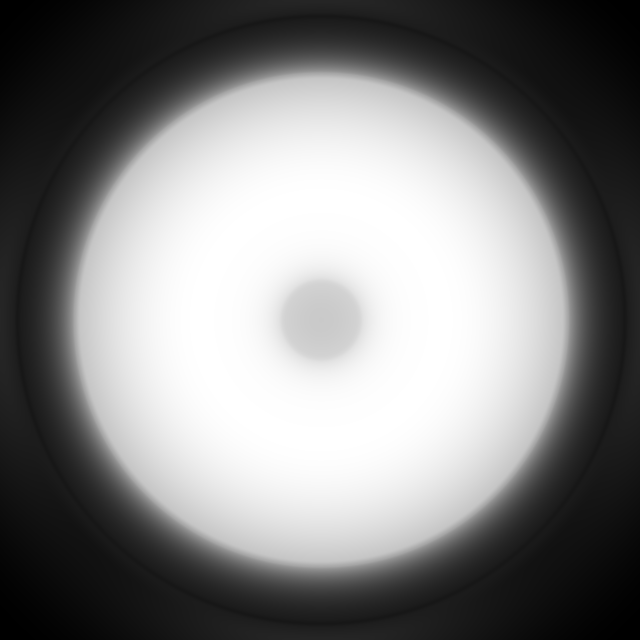
This background is drawn by a WebGL 1 fragment shader. Its source:

```glsl
precision highp float;
// Draws a softly shaded white disc with a grey core, a fading halo and a dark surround.

uniform vec2 u_resolution;

const vec2 CENTRE = vec2(0.502, 0.5);
const float CORE_RADIUS = 0.061;
const float DISC_RADIUS = 0.383;
const float RING_RADIUS = 0.475;

// Exponential fade that starts at a given radius
float fadeFrom(float r, float start, float width) {
  return exp(-max(r - start, 0.0) / width);
}

// Soft step across a circular edge: 0 inside, 1 outside
float circleEdge(float r, float radius, float softness) {
  return smoothstep(radius - softness, radius + softness, r);
}

// White face that darkens towards its limb and around the core
float discShade(float r) {
  float limb = max(r - 0.19, 0.0) / (DISC_RADIUS - 0.19);
  float face = 1.0 - 0.24 * limb * limb - 0.14 * fadeFrom(r, CORE_RADIUS, 0.025);
  float coreDepth = r / CORE_RADIUS;
  float core = 0.79 + 0.04 * coreDepth * coreDepth;
  return mix(core, face, circleEdge(r, CORE_RADIUS, 0.006));
}

// Glow just outside the disc
float haloShade(float r) {
  return 0.06 + 0.56 * fadeFrom(r, DISC_RADIUS + 0.003, 0.034);
}

// Dim surround: lighter at the middle of each side, black in the corners
float surroundShade(vec2 p, float r) {
  float fourfold = cos(4.0 * atan(p.y, p.x));
  float rise = smoothstep(RING_RADIUS - 0.005, RING_RADIUS + 0.03, r);
  float cornerFade = 1.0 - smoothstep(0.49, 0.69, r);
  return (0.11 + 0.04 * fourfold * rise) * cornerFade;
}

// Thin Gaussian line along a circle
float ringLine(float r, float radius, float width) {
  float d = (r - radius) / width;
  return exp(-d * d);
}

void main() {
  vec2 p = gl_FragCoord.xy / u_resolution - CENTRE;
  float r = length(p);

  float shade = mix(discShade(r), haloShade(r), circleEdge(r, DISC_RADIUS, 0.007));
  shade = mix(shade, surroundShade(p, r), circleEdge(r, RING_RADIUS, 0.005));
  shade -= 0.015 * ringLine(r, RING_RADIUS, 0.004);

  gl_FragColor = vec4(vec3(clamp(shade, 0.0, 1.0)), 1.0);
}
```
